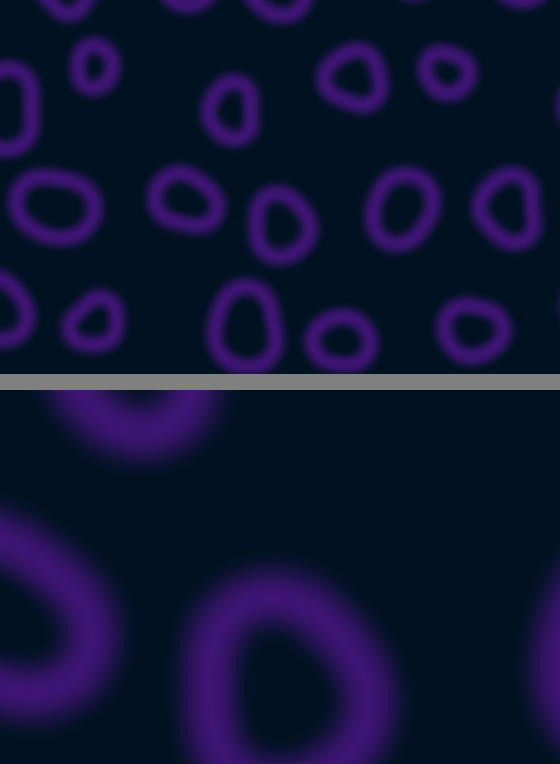
Top, the full canvas; bottom, a detail of the centre.
This pattern is drawn by a WebGL 1 fragment shader. Its source:

```glsl
precision highp float;

// Soft violet rings, each a slightly lopsided loop, scattered on a dark navy ground.
// A brick grid with jittered centres places them; a polar curve with two
// random harmonics bends each outline, and a wide smoothstep blurs the stroke.

uniform vec2 u_resolution;

const vec3 NAVY = vec3(0.0, 0.07, 0.13);
const vec3 VIOLET = vec3(0.245, 0.08, 0.455);

const float CELL = 0.315;        // grid spacing, in canvas heights
const float JITTER = 0.38;       // spread of centres, in cells
const float MIN_RADIUS = 0.049;
const float MAX_RADIUS = 0.097;
const float STROKE = 0.044;      // distance at which the glow ends

float hash(vec2 p, float seed) {
  vec3 q = fract(vec3(p.xyx + seed * 7.31) * vec3(0.1031, 0.1030, 0.0973));
  q += dot(q, q.yzx + 33.33);
  return fract((q.x + q.y) * q.z);
}

// Approximate distance from p to the outline of a wobbly loop around the origin
float loopDistance(vec2 p, float radius, vec2 amount, vec2 phase) {
  float r = length(p);
  float angle = atan(p.y, p.x + 1e-6);
  vec2 wave = vec2(2.0, 3.0) * angle + phase;

  // The wobble fades toward the centre so the hollow stays smooth
  float fade = smoothstep(0.0, 0.7 * radius, r);
  float outline = radius * (1.0 + fade * dot(amount, cos(wave)));
  float slope = -fade * dot(amount * vec2(2.0, 3.0), sin(wave));
  return abs(r - outline) / sqrt(1.0 + slope * slope);
}

// Glow of the ring that belongs to one grid cell
float ringGlow(vec2 p, vec2 cell) {
  vec2 jitter = vec2(hash(cell, 1.0), hash(cell, 2.0)) - 0.5;
  vec2 centre = cell + 0.5 + JITTER * jitter;
  centre.x += 0.5 * mod(cell.y, 2.0);

  float radius = mix(MIN_RADIUS, MAX_RADIUS, hash(cell, 3.0));
  vec2 amount = vec2(mix(0.03, 0.16, hash(cell, 4.0)),
                     mix(0.02, 0.10, hash(cell, 5.0)));
  vec2 phase = 6.2832 * vec2(hash(cell, 6.0), hash(cell, 7.0));

  float d = loopDistance(p - centre * CELL, radius, amount, phase);
  return 1.0 - smoothstep(0.0, STROKE, d);
}

// Strongest glow among the neighbouring cells
float scatteredRings(vec2 p) {
  float row = floor(p.y / CELL);
  float glow = 0.0;
  for (int j = -1; j <= 1; j++) {
    float y = row + float(j);
    float column = floor(p.x / CELL - 0.5 * mod(y, 2.0));
    for (int i = -1; i <= 1; i++) {
      glow = max(glow, ringGlow(p, vec2(column + float(i), y)));
    }
  }
  return glow;
}

void main() {
  vec2 p = gl_FragCoord.xy / u_resolution.y + vec2(3.17, 2.23);
  gl_FragColor = vec4(mix(NAVY, VIOLET, scatteredRings(p)), 1.0);
}
```
